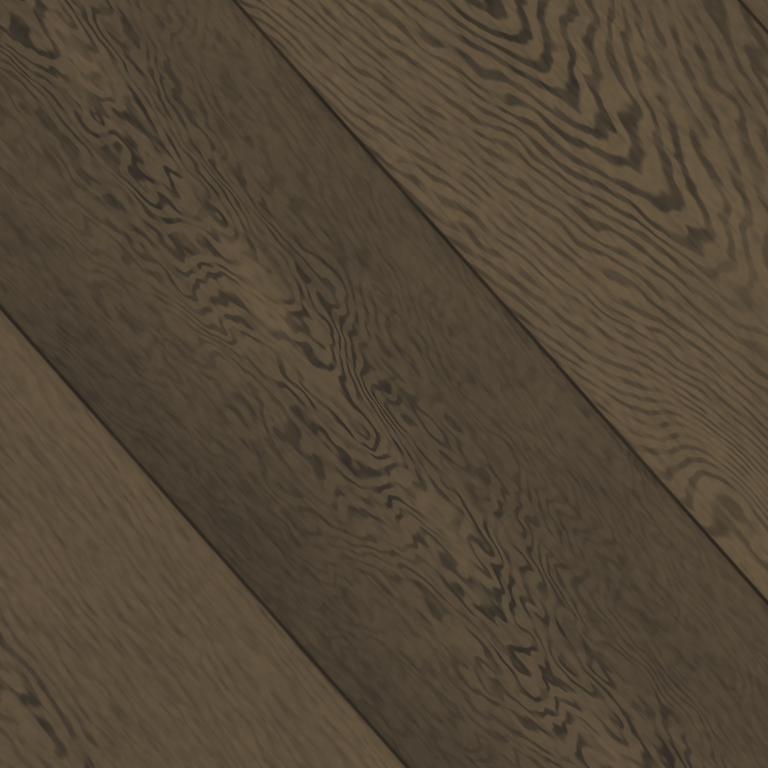
Reproduce this texture procedurally as a WebGL 1 fragment shader.

```glsl
precision highp float;

uniform vec2 u_resolution;

#define ALONG vec2(0.663, -0.749)
#define PLANK_WIDTH 0.493
#define FIRST_SEAM 0.398
#define SEAM_WIDTH 0.0022
#define RING_DENSITY 75.0
#define RING_DRIFT 16.0
#define LIGHT_WOOD vec3(0.425, 0.358, 0.268)
#define DARK_WOOD vec3(0.195, 0.175, 0.148)
#define SEAM_COLOR vec3(0.15, 0.13, 0.11)

float hash(vec2 p) {
  vec3 q = fract(p.xyx * 0.1031);
  q += dot(q, q.yzx + 33.33);
  return fract((q.x + q.y) * q.z);
}

float noise(vec2 p) {
  vec2 i = floor(p);
  vec2 f = fract(p);
  f = f * f * (3.0 - 2.0 * f);
  return mix(mix(hash(i), hash(i + vec2(1.0, 0.0)), f.x),
             mix(hash(i + vec2(0.0, 1.0)), hash(i + vec2(1.0, 1.0)), f.x), f.y);
}

float fbm(vec2 p) {
  float sum = 0.0;
  float weight = 0.5;
  for (int i = 0; i < 4; i++) {
    sum += weight * noise(p);
    p = p * 2.03 + 7.1;
    weight *= 0.5;
  }
  return sum / 0.9375;
}

float bell(vec2 p, vec2 size) {
  p /= size;
  return exp(-dot(p, p));
}

// Growth rings as nested arches around an axis, broken into dashes
float ringLines(float u, float d, float tip, float warp) {
  float field = RING_DENSITY * sqrt(d * d + tip * tip) + RING_DRIFT * u + warp;
  return smoothstep(0.35, 0.95, 0.5 + 0.5 * cos(6.28319 * field));
}

// Wood tone of one plank: 0 is dark, 1 is light; w = (along, from centre)
float plankTone(vec2 w, float id) {
  vec2 s = w + id * vec2(17.3, 9.7) + 40.0;
  float warp = fbm(s * vec2(6.0, 20.0)) - 0.5;
  float ripple = noise(s * vec2(24.0, 45.0)) - 0.5;
  float dashes = smoothstep(0.15, 0.65, noise(s * vec2(28.0, 130.0)));
  float tone, lines, strength;

  if (id == 0.0) {
    // Dark plank with a ragged central figure and pale patches
    float d = w.y + 0.065 * w.x + 0.03 * (noise(s * vec2(5.0, 1.0)) - 0.5);
    float band = bell(vec2(0.0, d), vec2(1.0, 0.085));
    float step_u = mod(w.x + 0.436, 0.39) - 0.195;
    float patch_light = bell(vec2(step_u, d + 0.12 * step_u), vec2(0.085, 0.022));
    lines = ringLines(w.x, d * 0.85, 0.03, 7.0 * warp + 0.8 * ripple);
    strength = (0.10 + 0.50 * band) * (1.0 - 0.75 * patch_light);
    tone = 0.53 + 0.14 * band + 0.16 * patch_light;
    tone -= 0.10 * smoothstep(0.08, 0.22, -w.y);
  } else if (id == 1.0) {
    // Cathedral arches, with a second arch opening the other way
    float d = w.y + 0.015 * (noise(s * vec2(6.0, 1.0)) - 0.5);
    float core = bell(vec2(0.0, d), vec2(1.0, 0.07));
    float fade = smoothstep(0.02, 0.16, w.x) * core;
    float second = 5.0 * bell(w - vec2(0.34, -0.18), vec2(0.16, 0.045));
    d *= mix(1.0, 0.62, smoothstep(-0.02, 0.06, d));
    lines = ringLines(w.x, d, 0.035, second + 2.6 * warp + 0.45 * ripple);
    dashes = mix(dashes, 1.0, 0.7 * core);
    strength = (0.36 + 0.30 * core) * (1.0 - 0.7 * fade);
    tone = 0.82 - 0.10 * smoothstep(0.08, 0.24, w.y);
  } else {
    // Plain plank: faint straight grain, one coarser streak
    float d = w.y + 0.07;
    float band = bell(vec2(0.0, d), vec2(1.0, 0.04));
    lines = ringLines(w.x * 0.4, d, 0.03, 3.0 * warp + 0.5 * ripple);
    strength = 0.13 + 0.38 * band;
    tone = 0.75;
  }

  // Stain blotches, fine speckle and open pores
  float blotch = fbm(s * vec2(4.0, 9.0)) - 0.5;
  float speckle = fbm(s * vec2(75.0, 150.0)) - 0.5;
  float pores = smoothstep(0.55, 0.9, noise(s * vec2(32.0, 230.0)));
  tone -= strength * lines * mix(0.25, 1.0, dashes);
  tone += 0.24 * blotch + 0.24 * speckle;
  return clamp(tone - 0.12 * pores, 0.0, 1.0);
}

void main() {
  vec2 p = gl_FragCoord.xy / u_resolution;
  float pixel = 1.0 / min(u_resolution.x, u_resolution.y);

  // Plank coordinates
  float u = dot(p, ALONG);
  float v = dot(p, vec2(-ALONG.y, ALONG.x)) - FIRST_SEAM;
  float id = floor(v / PLANK_WIDTH);
  float y = v - (id + 0.5) * PLANK_WIDTH;
  vec3 color = mix(DARK_WOOD, LIGHT_WOOD, plankTone(vec2(u, y), id));

  // Seams with a soft bevel and uneven depth
  float edge = 0.5 * PLANK_WIDTH - abs(y);
  float depth = 0.65 + 0.3 * noise(vec2(u * 14.0 + 50.0, floor(v / PLANK_WIDTH + 0.5)));
  color *= 1.0 - 0.14 * exp(-edge / 0.006);
  float seam = 1.0 - smoothstep(SEAM_WIDTH - pixel, SEAM_WIDTH + pixel, edge);
  gl_FragColor = vec4(mix(color, SEAM_COLOR, seam * depth), 1.0);
}
```
